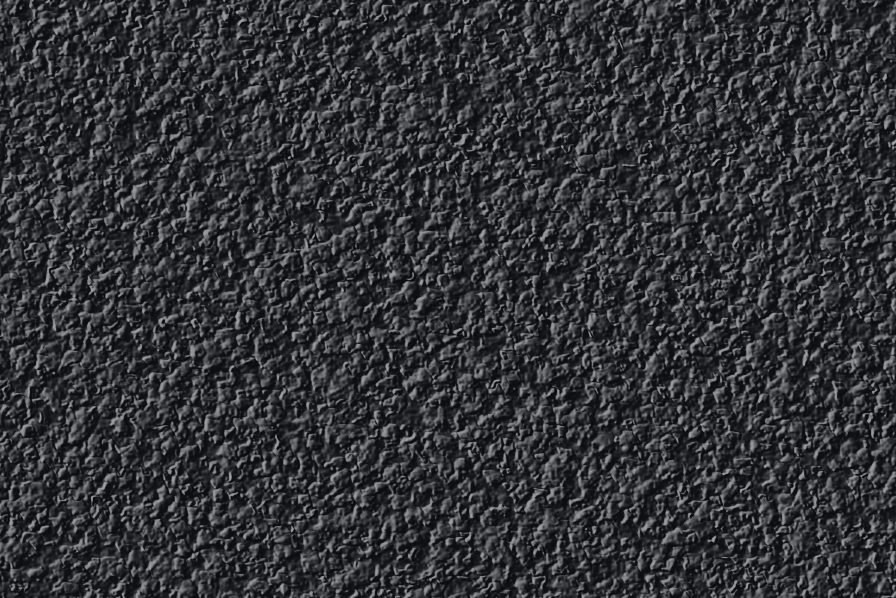
A WebGL 2 fragment shader for this texture:

```glsl
#version 300 es
precision highp float;

uniform vec2 u_resolution;
out vec4 fragColor;

const float GRAIN_DENSITY = 50.0;            // stone cells per canvas height
const float GRAIN_SHARE = 0.85;
const float PEBBLE_SCALE = 0.58;             // density of large stones against small ones
const float PEBBLE_SHARE = 0.1;
const float WARP = 0.75;                     // raggedness of the outlines
const float CHIPPING = 0.45;                 // share of fine noise in the warp
const float COARSE_ROUGHNESS = 0.5;
const float FINE_ROUGHNESS = 0.32;
const float GRIT = 0.7;                      // speckle of the stone colour
const float SLOPE_STEP = 0.2;                // in stone cells
const float SLOPE_LIMIT = 0.17;
const vec2 LIGHT_DIR = vec2(-0.86, 0.51);
const float LIGHT_FALL = 0.55;               // height the light ray gains per cell
const float SHADOW_STRENGTH = 1.3;
const float CREVICE_STRENGTH = 0.8;
const float CONTRAST = 1.8;
const float EXPOSURE = 0.1;
const float BLACK_LEVEL = 0.053;
const float TONE_GAIN = 0.18;
const float HIGHLIGHT_ROLLOFF = 0.025;
const vec3 TINT = vec3(-0.004, -0.001, 0.014);

// Four random values in 0..1 for a lattice point
vec4 hash4(vec2 cell) {
    ivec2 c = ivec2(cell);
    uvec4 v = uvec4(uint(c.x), uint(c.y), uint(c.x + 71), uint(c.y + 193));
    v = v * 1664525u + 1013904223u;
    v += v.yzxy * v.wxyz;
    v ^= v >> 16u;
    v += v.yzxy * v.wxyz;
    v ^= v >> 16u;
    return vec4(v & 65535u) / 65535.0;
}

// Two independent smooth noises, centred on zero
vec2 noise2(vec2 p) {
    vec2 i = floor(p);
    vec2 f = p - i;
    f = f * f * (3.0 - 2.0 * f);
    vec2 low = mix(hash4(i).xy, hash4(i + vec2(1, 0)).xy, f.x);
    vec2 high = mix(hash4(i + vec2(0, 1)).xy, hash4(i + vec2(1, 1)).xy, f.x);
    return mix(low, high, f.y) - 0.5;
}

// Height of scattered, tilted stones
float stones(vec2 q, float share) {
    vec2 home = floor(q);
    float height = 0.0;
    for (int y = -1; y <= 1; y++) {
        for (int x = -1; x <= 1; x++) {
            vec2 cell = home + vec2(x, y);
            vec4 shape = hash4(cell);
            vec4 pose = hash4(cell + vec2(311.0, 87.0));
            if (pose.w > share) continue;
            vec2 offset = q - cell - shape.xy;
            float angle = 6.2832 * pose.x;
            vec2 axis = vec2(cos(angle), sin(angle));
            vec2 local = vec2(dot(offset, axis), dot(offset, vec2(-axis.y, axis.x)));
            local.y *= 1.0 + 0.9 * pose.y;
            float d = length(local) / mix(0.35, 0.85, shape.z);
            float top = 0.4 * shape.w + 0.5 * (1.0 - pow(d, 2.5));
            height = max(height, top + 0.6 * (pose.z - 0.5) * local.x);
        }
    }
    return height;
}

// Broken stones of two sizes with a rough skin
float surface(vec2 q) {
    vec2 coarse = noise2(q * 1.9 + 40.0);
    vec2 fine = noise2(q * 4.0 + 90.0);
    vec2 bent = q + WARP * (coarse + CHIPPING * fine);
    float height = max(stones(bent, GRAIN_SHARE),
                       stones(bent * PEBBLE_SCALE + 17.0, PEBBLE_SHARE));
    return height + COARSE_ROUGHNESS * coarse.x + FINE_ROUGHNESS * fine.y;
}

float shade(vec2 p) {
    vec2 q = p * GRAIN_DENSITY;
    float here = surface(q);
    float toward = surface(q + LIGHT_DIR * SLOPE_STEP);
    float slope = (here - toward) / SLOPE_STEP;
    slope /= 1.0 + SLOPE_LIMIT * abs(slope);

    // Short shadows cast by neighbouring stones
    float blocked = max(0.0, toward - here - LIGHT_FALL * SLOPE_STEP);
    for (int k = 1; k <= 2; k++) {
        float reach = 0.15 + 0.35 * float(k);
        float rise = surface(q + LIGHT_DIR * reach) - here;
        blocked = max(blocked, rise - LIGHT_FALL * reach);
    }

    float light = slope + CREVICE_STRENGTH * (here - 0.5) - SHADOW_STRENGTH * blocked;
    light += GRIT * noise2(q * 3.1 + 205.0).x + EXPOSURE;

    // Soft toe for the shadows, rolled-off highlights
    float tone = min(log(1.0 + exp(min(CONTRAST * light, 8.0))), 6.0);
    return BLACK_LEVEL + TONE_GAIN * tone / (1.0 + HIGHLIGHT_ROLLOFF * tone * tone);
}

void main() {
    // Average a 2 x 2 grid of samples per pixel
    float grey = 0.0;
    for (int k = 0; k < 4; k++) {
        vec2 jitter = 0.5 * vec2(k & 1, k >> 1) - 0.25;
        grey += 0.25 * shade((gl_FragCoord.xy + jitter) / u_resolution.y);
    }
    fragColor = vec4(clamp(grey + TINT, 0.0, 1.0), 1.0);
}
```
